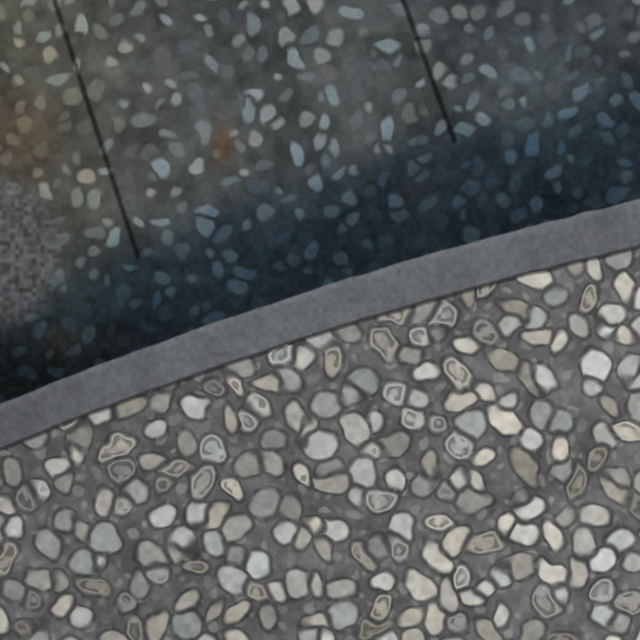
This texture is drawn by a three.js fragment shader. Its source:

```glsl
// Two beds of pebbles set in mortar, parted by a gently curved stone kerb.
// Pebbles are ellipses on a jittered grid, trimmed where neighbours meet;
// the upper bed is wet, stained and shaded, the lower one dry and pale.
varying vec2 vUv;

const float DRY_SCALE = 21.5;
const float CHIP_SCALE = 37.0;
const float WET_SCALE = 27.0;
const float JITTER = 0.72;
const vec3 DRY_MORTAR = vec3(0.40, 0.40, 0.405);
const vec3 DRY_STONE = vec3(0.635, 0.635, 0.622);
const vec3 WET_MORTAR = vec3(0.325, 0.34, 0.34);
const vec3 WET_STONE = vec3(0.47, 0.49, 0.49);
const vec3 SHADE_TINT = vec3(0.47, 0.58, 0.67);
const vec3 KERB = vec3(0.40, 0.41, 0.425);
const vec3 RUST = vec3(0.38, 0.28, 0.21);

vec3 hash3(vec2 p) {
  vec3 q = fract(p.xyx * vec3(0.1031, 0.1030, 0.0973));
  q += dot(q, q.yxz + 33.33);
  return fract((q.xxy + q.yzz) * q.zyx);
}

float noise(vec2 p) {
  vec2 i = floor(p), f = fract(p);
  f = f * f * (3.0 - 2.0 * f);
  return mix(mix(hash3(i).x, hash3(i + vec2(1, 0)).x, f.x),
             mix(hash3(i + vec2(0, 1)).x, hash3(i + vec2(1, 1)).x, f.x), f.y);
}

float fbm(vec2 p) {
  float sum = 0.0, amp = 0.5;
  for (int i = 0; i < 4; i++) {
    sum += amp * noise(p);
    p = p * 2.03 + 17.1;
    amp *= 0.5;
  }
  return sum;
}

// x: depth inside the nearest pebble (negative in mortar), yzw: its random traits
vec4 pebbles(vec2 p, float minR, float maxR, float gap) {
  p += 0.22 * (vec2(noise(p * 2.3), noise(p * 2.3 + 51.0)) - 0.5);
  vec2 base = floor(p);
  float nearest = 9.0, second = 9.0, radius = 1.0;
  vec3 traits = vec3(0.0);
  for (int j = -1; j <= 1; j++) {
    for (int i = -1; i <= 1; i++) {
      vec2 cell = base + vec2(i, j);
      vec3 place = hash3(cell + 7.0), kind = hash3(cell + 93.0);
      vec2 v = p - cell - 0.5 - JITTER * (place.xy - 0.5);
      float a = place.z * 3.14159;
      v = mat2(cos(a), -sin(a), sin(a), cos(a)) * v;
      float r = mix(minR, maxR, kind.x), stretch = mix(1.0, 1.4, kind.y);
      float d = length(v * vec2(1.0 / stretch, stretch)) / r;
      if (d < nearest) {
        second = nearest;
        nearest = d;
        radius = r;
        traits = kind;
      } else second = min(second, d);
    }
  }
  return vec4(min(1.0 - nearest, 0.5 * (second - nearest) - gap) * radius, traits);
}

float blob(vec2 p, vec2 centre, vec2 size) {
  vec2 q = (p - centre) / size;
  return exp(-dot(q, q));
}

float seam(vec2 p, vec2 a, vec2 b) {
  vec2 ab = b - a;
  float t = clamp(dot(p - a, ab) / dot(ab, ab), 0.0, 1.0);
  return 1.0 - smoothstep(0.0, 0.007, length(p - a - ab * t));
}

vec3 dryBed(vec2 uv, float grain) {
  vec4 s = pebbles(mat2(0.94, 0.34, -0.34, 0.94) * uv * DRY_SCALE + 40.0, 0.36, 0.58, 0.05);
  vec4 chip = pebbles(mat2(0.8, -0.6, 0.6, 0.8) * uv * CHIP_SCALE + 120.0, 0.22, 0.48, 0.06);
  float streak = noise(uv * 95.0);
  vec3 mortar = DRY_MORTAR * (0.72 + 0.5 * fbm(uv * 24.0));
  // Small chips fill the mortar
  mortar = mix(mortar, DRY_STONE * mix(0.7, 0.95, chip.w), 0.62 * smoothstep(0.0, 0.2, chip.x));
  mortar *= 1.0 - 0.22 * smoothstep(-0.13, 0.0, s.x);
  vec3 stone = DRY_STONE * mix(0.78, 1.16, fract(s.y * 7.3 + s.w * 3.1));
  stone *= mix(vec3(0.975, 1.0, 1.02), vec3(1.03, 1.0, 0.95), s.z);
  stone *= 0.86 + 0.2 * smoothstep(0.0, 0.17, s.x) + 0.14 * (streak - 0.5);
  // Some stones carry a worn, dark ring or core
  float ring = smoothstep(0.10, 0.18, s.x) * (1.0 - 0.6 * smoothstep(0.23, 0.31, s.x));
  stone *= 1.0 - 0.36 * ring * step(0.72, s.w) * smoothstep(0.2, 0.65, streak);
  vec3 col = mix(mortar, stone, smoothstep(-0.02, 0.12, s.x));
  return col * (0.93 + 0.09 * uv.x) + 0.09 * grain;
}

vec3 wetBed(vec2 uv, float above, float grain) {
  vec4 s = pebbles(mat2(0.88, -0.47, 0.47, 0.88) * uv * WET_SCALE + 80.0, 0.24, 0.47, 0.07);
  float stain = fbm(uv * 9.0);
  vec3 mortar = WET_MORTAR * (0.68 + 0.5 * stain + 0.25 * (noise(uv * 48.0) - 0.5));
  vec3 stone = WET_STONE * mix(0.68, 1.25, s.w) * mix(vec3(1.04, 1.0, 0.96), vec3(0.94, 1.01, 1.06), s.z);
  vec3 col = mix(mortar, stone, smoothstep(-0.04, 0.17, s.x) * 0.85);

  // Rusty patches
  float rust = blob(uv, vec2(0.347, 0.775), vec2(0.018, 0.035))
    + 0.5 * blob(uv, vec2(0.035, 0.79), vec2(0.055, 0.06)) + 0.5 * blob(uv, vec2(0.65, 0.70), vec2(0.025));
  col = mix(col, RUST, clamp(rust, 0.0, 1.0) * 0.65);
  col = mix(col, col * vec3(1.04, 0.99, 0.9), 1.0 - smoothstep(0.0, 0.35, uv.x));

  // Slanting blue shade, deepest against the kerb
  float line = uv.y - 0.525 - 0.34 * uv.x + 0.05 * (stain - 0.5);
  float shade = 1.0 - smoothstep(-0.05, 0.10, line);
  shade = max(shade, 0.4 * smoothstep(0.5, 0.85, uv.x));
  col *= mix(vec3(1.0), SHADE_TINT, shade);
  col *= 0.76 + 0.24 * smoothstep(0.0, 0.12, above);
  col *= 1.0 - 0.45 * blob(uv, vec2(0.02, 0.40), vec2(0.16, 0.09));
  col += vec3(0.05, 0.03, 0.015) * blob(uv, vec2(0.095, 0.47), vec2(0.03));

  float joints = seam(uv, vec2(0.085, 1.0), vec2(0.215, 0.60)) + seam(uv, vec2(0.63, 1.0), vec2(0.71, 0.78));
  col *= 1.0 - 0.5 * min(joints, 1.0);

  // Rough grey slab at the left border
  float slab = 1.0 - smoothstep(0.7, 1.15, length((uv - vec2(-0.025, 0.60)) / vec2(0.125, 0.125)) + 0.25 * (stain - 0.5));
  vec3 rough = vec3(0.325, 0.325, 0.335) * (0.72 + 0.56 * noise(uv * 150.0));
  return mix(col, rough, slab * 0.85) + 0.07 * grain;
}

void main() {
  vec2 uv = vUv;
  float grain = fbm(uv * 130.0) - 0.47;
  float wobble = 0.003 * (noise(uv * 35.0) - 0.5);
  float above = uv.y - (0.368 + 0.41 * uv.x - 0.09 * uv.x * uv.x) + wobble;
  float below = uv.y - (0.297 + 0.41 * uv.x - 0.094 * uv.x * uv.x) + wobble;

  vec3 kerb = KERB * (0.87 + 0.2 * fbm(uv * 18.0)) + 0.10 * grain;
  kerb *= 0.91 + 0.09 * smoothstep(0.0, 0.25, uv.x);
  kerb *= 1.0 + 0.07 * smoothstep(-0.014, -0.004, above);

  vec3 col = mix(dryBed(uv, grain), kerb, smoothstep(-0.002, 0.002, below));
  col *= 1.0 - 0.4 * (1.0 - smoothstep(0.001, 0.006, abs(below)));
  col = mix(col, wetBed(uv, above, grain), smoothstep(-0.002, 0.003, above));
  gl_FragColor = vec4(clamp(col, 0.0, 1.0), 1.0);
}
```
